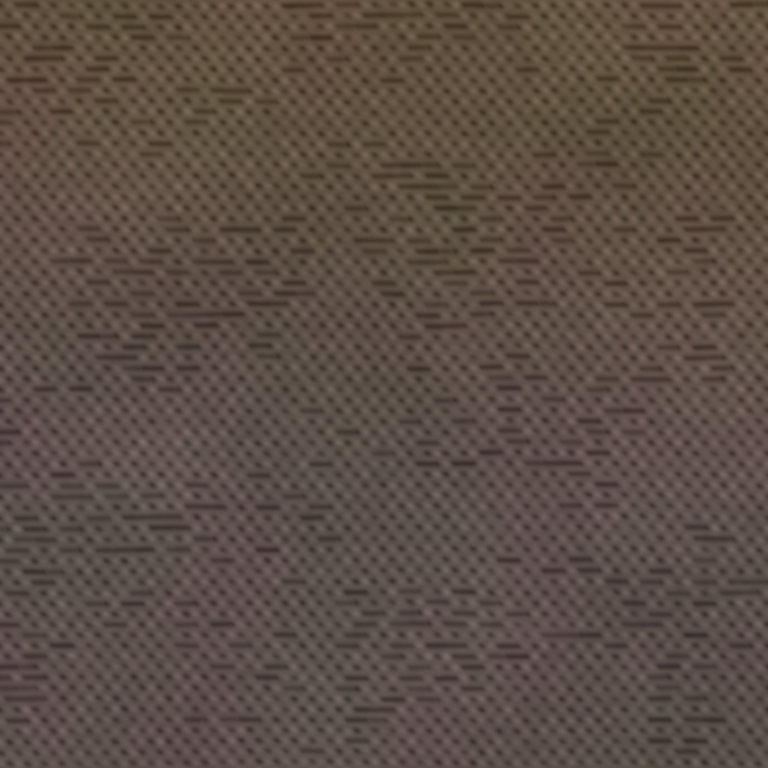
This texture is drawn by a Shadertoy shader. Its source:

```glsl
const float COLUMNS = 43.0;       // weave periods across
const float ROWS = 72.0;          // thread rows, staggered by half a period
const float SLANT = 0.22;         // lean of each gap toward the lower right
const vec2 GAP_SIZE = vec2(0.21, 0.31);
const vec2 BUMP_SIZE = vec2(0.24, 0.36);
const float DASH_CHANCE = 0.13;   // share of gaps that run into the next one
const float WARP = 0.0035;        // waviness of the threads

const vec3 THREAD = vec3(0.373, 0.321, 0.285);
const vec3 HIGHLIGHT = vec3(0.455, 0.395, 0.360);
const vec3 SHADOW = vec3(0.225, 0.178, 0.150);
const vec3 WARM_TINT = vec3(0.012, 0.002, -0.034);
const vec3 COOL_TINT = vec3(-0.008, -0.001, 0.018);
const vec3 MAUVE_TINT = vec3(0.022, -0.016, 0.016);

float hash(vec2 p) {
    vec3 q = fract(vec3(p.xyx) * 0.1031);
    q += dot(q, q.yzx + 33.33);
    return fract((q.x + q.y) * q.z);
}

float noise(vec2 p) {
    vec2 i = floor(p), f = fract(p);
    f = f * f * (3.0 - 2.0 * f);
    float low = mix(hash(i), hash(i + vec2(1, 0)), f.x);
    float high = mix(hash(i + vec2(0, 1)), hash(i + vec2(1, 1)), f.x);
    return mix(low, high, f.y);
}

float fbm(vec2 p) {
    float sum = 0.0, amplitude = 0.5;
    for (int i = 0; i < 3; i++) {
        sum += amplitude * noise(p);
        p = p * 2.03 + 17.0;
        amplitude *= 0.5;
    }
    return sum / 0.875;
}

float softSpot(vec2 d, vec2 size) {
    d /= size;
    return exp(-dot(d, d));
}

// x: dark gaps, y: raised thread bumps
vec2 weave(vec2 p) {
    float gaps = 0.0, bumps = 0.0;
    float baseRow = floor(p.y);
    for (int j = -1; j <= 1; j++) {
        float row = baseRow + float(j);
        float y = p.y - row - 0.5;
        float x = p.x + 0.5 * mod(row, 2.0) + SLANT * y;
        float baseColumn = floor(x);
        for (int i = -1; i <= 1; i++) {
            vec2 cell = vec2(baseColumn + float(i), row) + 100.0;
            float dx = x - baseColumn - float(i) - 0.5;
            float cluster = smoothstep(0.3, 0.7, noise(cell * vec2(0.16, 0.13)));
            float joined = step(hash(cell + 7.3), DASH_CHANCE * 2.0 * cluster);
            float depth = mix(0.55, 1.0, hash(cell + 31.7));

            // A joined gap becomes a dash reaching the next gap
            float along = dx - clamp(dx, 0.0, joined);
            float dash = softSpot(vec2(along, y), GAP_SIZE * mix(1.0, 0.95, joined));
            gaps = max(gaps, depth * dash);

            float shine = mix(0.4, 1.15, hash(cell + 53.1));
            float bump = softSpot(vec2(dx - 0.5, y), BUMP_SIZE);
            bumps = max(bumps, shine * bump * (1.0 - joined));
        }
    }
    return vec2(gaps, bumps);
}

void mainImage(out vec4 fragColor, in vec2 fragCoord) {
    vec2 uv = fragCoord / iResolution.xy;

    // Slightly uneven threads
    vec2 bend = vec2(noise(uv * 9.0), noise(uv * 9.0 + 40.0)) - 0.5;
    vec2 cloth = (uv + WARP * bend) * vec2(COLUMNS, ROWS);
    vec2 relief = weave(cloth);

    vec3 color = mix(THREAD, HIGHLIGHT, 0.85 * relief.y);
    color = mix(color, SHADOW, 0.85 * relief.x);

    // Warm upper edge, cooler lower part, mauve and olive blotches
    float warmth = smoothstep(0.3, 1.0, uv.y + 0.12 * (uv.x - 0.5));
    color += mix(COOL_TINT, WARM_TINT, warmth);
    color += MAUVE_TINT * (fbm(uv * 7.0 + 3.0) - 0.5) * 1.5;

    // Broad unevenness and fine fibre grain
    color *= 1.0 + 0.16 * (fbm(uv * 5.0 + 60.0) - 0.5);
    color *= 1.0 + 0.10 * (noise(cloth * vec2(2.2, 1.6)) - 0.5);

    fragColor = vec4(clamp(color, 0.0, 1.0), 1.0);
}
```
